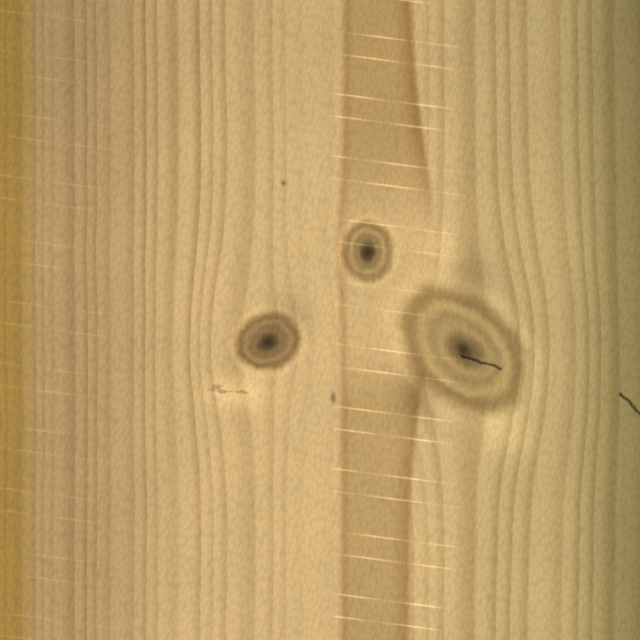
Reproduce this texture procedurally as a three.js fragment shader.

```glsl
// Pale pine board with vertical grain, a darker heart strip, three knots and saw scratches.
#define RING_DENSITY 30.0
#define RING_DEPTH 0.75
#define FIBRE_DEPTH 0.10
#define SCRATCH_PERIOD 0.0977
#define SCRATCH_SLOPE 0.13
#define SCRATCH_WIDTH 0.0017
#define KNOT_TOP vec2(0.575, 0.607)
#define KNOT_LEFT vec2(0.419, 0.466)
#define KNOT_RIGHT vec2(0.724, 0.453)

varying vec2 vUv;

float hash(vec2 p) {
  return fract(sin(dot(p, vec2(127.1, 311.7))) * 4375.85);
}

// Distance to the nearest scattered cell point
float cellular(vec2 p) {
  vec2 cell = floor(p);
  float nearest = 2.0;
  for (int j = -1; j <= 1; j++) {
    for (int i = -1; i <= 1; i++) {
      vec2 c = cell + vec2(float(i), float(j));
      nearest = min(nearest, length(c + vec2(hash(c), hash(c + 41.3)) - p));
    }
  }
  return nearest;
}

// Layered sines, roughly -1 to 1
float waves(vec2 p) {
  float sum = 0.0, amp = 0.5;
  for (int i = 0; i < 4; i++) {
    sum += amp * sin(p.x + 1.7 * sin(p.y)) * cos(p.y - 0.6 * p.x);
    p = mat2(1.5, 1.1, -1.1, 1.5) * p + 2.3;
    amp *= 0.6;
  }
  return sum;
}

float bell(float d, float width) { return exp(-d * d / (width * width)); }

float blob(vec2 p, vec2 centre, vec2 size) {
  vec2 q = (p - centre) / size;
  return exp(-dot(q, q));
}

float segment(vec2 p, vec2 a, vec2 b) {
  vec2 ab = b - a;
  return length(p - a - ab * clamp(dot(p - a, ab) / dot(ab, ab), 0.0, 1.0));
}

// Sideways bend of the grain around a knot
float bend(vec2 p, vec2 centre, vec2 reach) {
  return 0.65 * (p.x - centre.x) * blob(p, centre, reach);
}

// Broad tone of the board from left to right
vec3 boardTone(vec2 p) {
  vec3 c = mix(vec3(0.66, 0.53, 0.27), vec3(0.72, 0.60, 0.41), smoothstep(0.02, 0.07, p.x));
  c = mix(c, vec3(0.84, 0.71, 0.49), smoothstep(0.10, 0.34, p.x));
  c = mix(c, vec3(0.78, 0.68, 0.46), smoothstep(0.62, 0.82, p.x));
  c = mix(c, vec3(0.57, 0.51, 0.32), smoothstep(0.84, 1.02, p.x));
  return c * (1.0 - 0.06 * smoothstep(0.6, 1.0, p.y));
}

// Dark latewood line of each growth ring
float growthRings(vec2 p) {
  float u = p.x - bend(p, KNOT_TOP, vec2(0.06, 0.09)) - bend(p, KNOT_LEFT, vec2(0.10, 0.13))
          - bend(p, KNOT_RIGHT, vec2(0.14, 0.17)) + 0.003 * waves(p * vec2(4.0, 7.0));
  float phase = RING_DENSITY * u + 6.0 * (1.0 - exp(-5.0 * u));
  phase += 0.3 * sin(1.7 * phase);
  float f = fract(phase);
  float line = smoothstep(0.25, 0.85, f) * (1.0 - smoothstep(0.85, 1.0, f));
  float strength = 0.3 + 0.5 * hash(vec2(floor(phase), 3.0));
  strength += 0.45 * bell(u - 0.28, 0.07) * smoothstep(0.1, 0.8, p.y);
  return line * strength * (1.0 - 0.65 * bell(u - 0.5, 0.09));
}

// Knot with wavy rings, brown rim and dark heart
vec3 knot(vec3 col, vec2 p, vec2 centre, vec2 radii, float tilt, vec3 body, float heart) {
  float c = cos(tilt), s = sin(tilt);
  vec2 q = mat2(c, -s, s, c) * (p - centre) / radii;
  float r = length(q) + 0.09 * waves(q * 2.5 + centre * 40.0);
  float inside = 1.0 - smoothstep(0.85, 1.12, r);
  col = mix(col, body * (1.0 + 0.08 * sin(r * 19.0)), 0.8 * inside);
  col *= 1.0 - vec3(0.14, 0.17, 0.23) * bell(r - 1.0, 0.12);
  col *= 1.0 + 0.06 * bell(r - 1.28, 0.14);
  col = mix(col, vec3(0.44, 0.35, 0.22), 0.55 * bell(r, heart * 2.1));
  return mix(col, vec3(0.22, 0.17, 0.12), 0.85 * bell(r, heart));
}

// Paired slanting saw marks
float scratches(vec2 p) {
  float row = (0.9505 - p.y - SCRATCH_SLOPE * (p.x - 0.53)) / SCRATCH_PERIOD;
  float sum = 0.0;
  for (int i = 0; i < 2; i++) {
    float k = row - 0.36 * float(i) + 0.5;
    float d = (fract(k) - 0.5) * SCRATCH_PERIOD;
    sum += bell(d, SCRATCH_WIDTH) * (0.6 + 0.4 * sin(p.x * 55.0 + floor(k) * 2.4 + float(i)));
  }
  float middle = smoothstep(0.51, 0.54, p.x) * (1.0 - smoothstep(0.65, 0.74, p.x));
  middle *= 1.0 - 0.75 * bell(p.y - 0.56, 0.08);
  return sum * (middle + 0.28 * (1.0 - smoothstep(0.10, 0.22, p.x)));
}

void main() {
  vec2 p = vUv;
  vec3 col = boardTone(p);

  // Heart strip with a brown right edge
  float edge = 0.636 + 0.042 * bell(p.y - 0.6, 0.25) + 0.002 * waves(p.yy * 9.0);
  float left = 0.536 + 0.005 * smoothstep(0.6, 1.0, p.y);
  float shown = 0.12 + 0.88 * max(smoothstep(0.62, 0.80, p.y), 0.75 * (1.0 - smoothstep(0.36, 0.47, p.y)));
  float strip = smoothstep(left - 0.004, left + 0.006, p.x) * (1.0 - smoothstep(edge - 0.004, edge + 0.008, p.x));
  col *= 1.0 - growthRings(p) * RING_DEPTH * vec3(0.18, 0.22, 0.27) * (1.0 - 0.8 * strip);
  col = mix(col, vec3(0.70, 0.57, 0.36), strip * shown * 0.9);
  col *= 1.0 - vec3(0.13, 0.18, 0.23) * shown * strip * bell(p.x - edge, 0.017);
  col *= 1.0 - vec3(0.09, 0.13, 0.17) * bell(p.x - left, 0.007);

  // Pale and shaded patches around the knots
  col *= 1.0 + 0.16 * blob(p, vec2(0.37, 0.385), vec2(0.045, 0.025)) + 0.11 * blob(p, vec2(0.79, 0.32), vec2(0.04, 0.03))
       + 0.09 * blob(p, vec2(0.69, 0.61), vec2(0.03, 0.035)) - 0.17 * blob(p, vec2(0.655, 0.385), vec2(0.035, 0.04))
       - 0.14 * blob(p, vec2(0.455, 0.505), vec2(0.032, 0.04)) - 0.10 * blob(p, vec2(0.735, 0.57), vec2(0.04, 0.03));
  float torn = smoothstep(0.15, 0.5, waves(p * vec2(95.0, 130.0)));
  col *= 1.0 - 0.25 * torn * blob(p, vec2(0.36, 0.392), vec2(0.04, 0.018));

  col = knot(col, p, KNOT_TOP, vec2(0.036, 0.043), 0.0, vec3(0.72, 0.60, 0.38), 0.34);
  col = knot(col, p, KNOT_LEFT, vec2(0.046, 0.040), 0.4, vec3(0.60, 0.48, 0.30), 0.33);
  col = knot(col, p, KNOT_RIGHT, vec2(0.104, 0.073), -0.78, vec3(0.68, 0.57, 0.36), 0.18);

  // Cracks and small pits
  vec2 jag = p + 0.003 * waves(p * 70.0);
  float crack = min(segment(jag, vec2(0.722, 0.444), vec2(0.782, 0.424)), segment(jag, vec2(0.97, 0.385), vec2(1.0, 0.352)));
  col *= 1.0 - 0.5 * bell(crack, 0.0024);
  col *= 1.0 - 0.35 * (blob(p, vec2(0.443, 0.714), vec2(0.004)) + blob(p, vec2(0.521, 0.378), vec2(0.004, 0.008)));

  // Scratches, fibres and soft mottling
  col += vec3(0.20, 0.18, 0.13) * scratches(p);
  float fibre = cellular(mat2(1.0, 0.25, -0.25, 1.0) * p * vec2(170.0, 85.0)) - 0.45;
  col *= 1.0 - FIBRE_DEPTH * fibre + 0.025 * waves(p * vec2(19.0, 11.0));
  gl_FragColor = vec4(clamp(col, 0.0, 1.0), 1.0);
}
```
